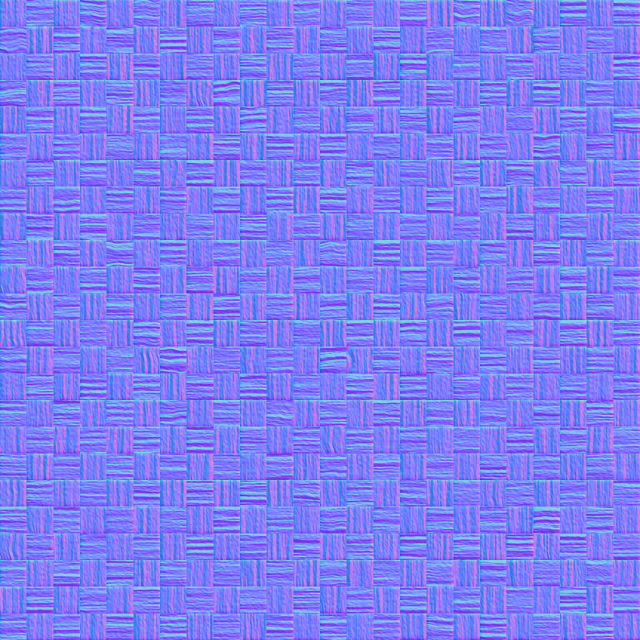
This texture map is drawn by a WebGL 2 fragment shader. Its source:

```glsl
#version 300 es
precision highp float;

uniform vec2 u_resolution;
out vec4 fragColor;

const float CELLS = 24.0;         // repeats across and down
const float RIDGE_FREQ = 8.0;     // broad ridges per cell, across the grain
const float FIBRE_FREQ = 18.0;    // fine fibres per cell
const float RIDGE_HEIGHT = 0.080;
const float FIBRE_HEIGHT = 0.036;
const float ROUGH_HEIGHT = 0.020;
const float BEND = 0.18;          // largest waviness of the grain
const float EDGE_DEPTH = 0.026;
const float EDGE_WIDTH = 0.050;
const float TILT = 0.02;          // random lean of each cell
const float SKEW = 0.55;          // steepens the slopes facing right and up
const float SKEW_BIAS = 0.020;    // keeps the mean slope near zero
const float MAX_SLOPE = 0.80;
const float STEP = 0.020;         // slope sampling distance, in cells
const int SAMPLES = 2;            // antialiasing grid per side

float hash(vec2 p) {
    return fract(sin(dot(p, vec2(127.1, 311.7))) * 43758.5453);
}

float noise(vec2 p) {
    vec2 i = floor(p);
    vec2 f = fract(p);
    f = f * f * (3.0 - 2.0 * f);
    float low = mix(hash(i), hash(i + vec2(1.0, 0.0)), f.x);
    float high = mix(hash(i + vec2(0.0, 1.0)), hash(i + 1.0), f.x);
    return mix(low, high, f.y);
}

// Grain relief: p.x runs along the fibres, p.y across them
float grainHeight(vec2 p, vec2 cell) {
    vec2 seed = floor(vec2(hash(cell + 3.7), hash(cell + 9.2)) * 200.0);
    float wild = pow(hash(cell + 17.3), 8.0);
    float strength = mix(0.65, 1.2, hash(cell + 5.1));
    float bend = BEND * mix(0.10, 1.0, wild);
    p.y += bend * (noise(p * vec2(2.5, 2.0) + seed) - 0.5);

    float ridges = noise(p * vec2(0.25, RIDGE_FREQ) + seed);
    float fibres = noise(p * vec2(1.2, FIBRE_FREQ) + seed + 31.0);
    float rough = noise(p * vec2(10.0, 19.0) + seed + 67.0);
    return strength * (RIDGE_HEIGHT * ridges + FIBRE_HEIGHT * fibres)
         + ROUGH_HEIGHT * rough;
}

// Relief of one cell, with rounded borders of uneven depth
float cellHeight(vec2 p, vec2 cell) {
    bool flatGrain = mod(cell.x + cell.y, 2.0) < 0.5;
    float grain = grainHeight(flatGrain ? p : p.yx, cell);
    vec2 startDepth = vec2(hash(cell + 71.0), hash(cell + 83.0)) + 0.4;
    vec2 endDepth = vec2(hash(cell + 97.0), hash(cell + 109.0)) + 0.4;
    vec2 borders = startDepth * exp(-p / EDGE_WIDTH)
                 + endDepth * exp((p - 1.0) / EDGE_WIDTH);
    float wear = 0.5 + noise(p * 6.0 + cell * 13.0);
    vec2 lean = vec2(hash(cell + 41.0), hash(cell + 53.0)) - 0.5;
    return grain - EDGE_DEPTH * wear * (borders.x + borders.y) + TILT * dot(lean, p);
}

vec3 surfaceNormal(vec2 q) {
    vec2 cell = floor(q);
    vec2 p = fract(q);
    vec2 dx = vec2(STEP, 0.0);
    vec2 dy = dx.yx;
    vec2 slope = vec2(cellHeight(p - dx, cell) - cellHeight(p + dx, cell),
                      cellHeight(p - dy, cell) - cellHeight(p + dy, cell));
    slope /= 2.0 * STEP;
    slope += SKEW * slope * abs(slope) * step(0.0, slope) - SKEW_BIAS;
    slope = clamp(slope, -MAX_SLOPE, MAX_SLOPE);
    return normalize(vec3(slope, 1.0));
}

void main() {
    float side = min(u_resolution.x, u_resolution.y);
    vec3 normal = vec3(0.0);
    for (int j = 0; j < SAMPLES; j++) {
        for (int i = 0; i < SAMPLES; i++) {
            vec2 offset = (vec2(i, j) + 0.5) / float(SAMPLES) - 0.5;
            normal += surfaceNormal((gl_FragCoord.xy + offset) / side * CELLS);
        }
    }
    // Average the directions and pack them into colour
    normal /= float(SAMPLES * SAMPLES);
    fragColor = vec4(normal * 0.5 + 0.5, 1.0);
}
```
